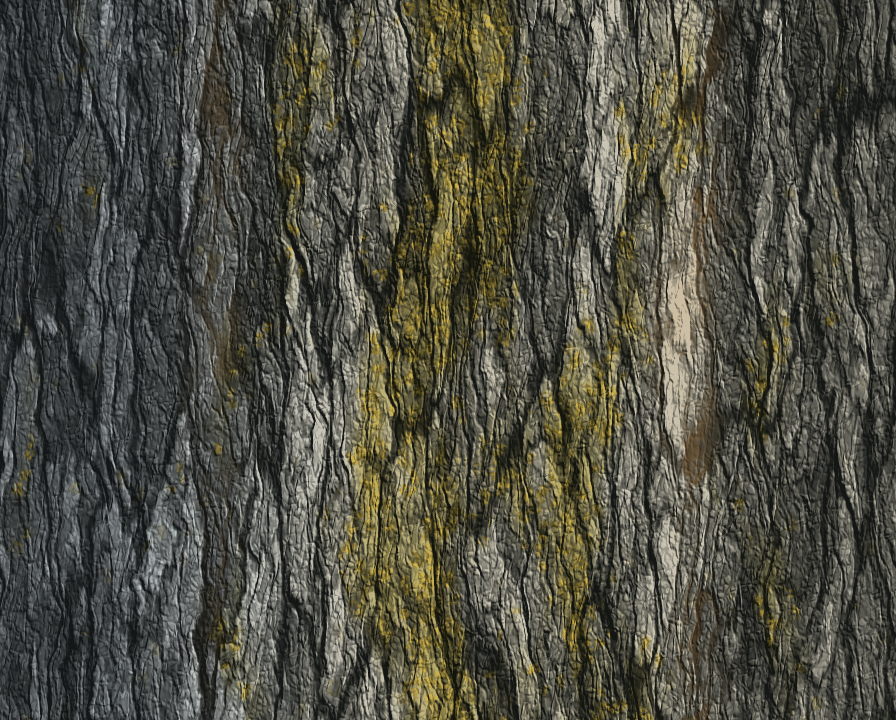
Give the GLSL for this texture, as a Shadertoy shader.

```glsl
// Draws rugged grey tree bark with deep cracks, tan inner wood and yellow lichen.

vec2 hash2(vec2 p) {
    vec3 q = fract(p.xyx * vec3(.1031, .1030, .0973));
    q += dot(q, q.yzx + 33.33);
    return fract((q.xx + q.yz) * q.zy);
}

// Cellular noise: nearest distance, gap to the second nearest, random cell value
vec3 cells(vec2 p) {
    vec2 base = floor(p);
    float near = 9., second = 9., id = 0.;
    for (int y = -1; y <= 1; y++)
    for (int x = -1; x <= 1; x++) {
        vec2 cell = base + vec2(x, y);
        vec2 jitter = hash2(cell + 50.);
        float d = length(cell + jitter - p);
        if (d < near) {
            second = near;
            near = d;
            id = fract(jitter.x * 7.3 + jitter.y * 5.1);
        } else second = min(second, d);
    }
    return vec3(near, second - near, id);
}

// Layered, rotated sines, roughly -1 to 1
float waves(vec2 p) {
    float sum = 0., amp = .55;
    for (int i = 0; i < 5; i++) {
        sum += amp * sin(p.x + 1.6 * sin(p.y + sum));
        p = mat2(1.6, 1.2, -1.2, 1.6) * p + vec2(1.3, 2.1);
        amp *= .55;
    }
    return sum;
}

// A raised cell with soft borders and its own height
float slab(vec3 c, float border) {
    return smoothstep(.0, border, c.y) * (.3 + .7 * c.z);
}

// x: surface height, y: gap to the nearest deep crack
vec2 bark(vec2 p) {
    vec2 q = p;
    q.x += .02 * waves(p * vec2(8., 5.)) + .007 * waves(p * vec2(55., 26.) + 4.);
    q.y += .05 * waves(p * vec2(40., 7.) + 9.);
    vec3 plate = cells(q * vec2(15., 2.2));
    float h = .36 * slab(plate, .16);
    h += .32 * slab(cells(q * vec2(34., 6.) + 13.), .25);
    h += .22 * slab(cells(q * vec2(75., 22.) + 31.), .35);
    vec2 grit = p + .005 * vec2(waves(p * 70.), waves(p * 60. + 5.));
    h += .16 * slab(cells(grit * vec2(150., 85.)), .6);
    h += .035 * waves(p * vec2(150., 90.));
    return vec2(h, plate.y);
}

void mainImage(out vec4 fragColor, in vec2 fragCoord) {
    vec2 p = fragCoord / iResolution.y;
    float across = fragCoord.x / iResolution.x;

    // Relief lit from the upper right, on a trunk that darkens at its sides
    vec2 surface = bark(p);
    float slope = surface.x - bark(p + vec2(.0018, .0022)).x;
    float trunk = .55 + .5 * smoothstep(.0, .42, across) - .32 * smoothstep(.72, 1., across);
    float patches = waves(p * vec2(9., 4.) + 2.);
    float tone = 1.15 * surface.x * surface.x + 1.5 * slope + .06 * patches + .07;
    float depth = .35 + .3 * smoothstep(-.5, .5, waves(p * vec2(12., 6.) + 20.));
    tone *= trunk * mix(1. - depth, 1., smoothstep(.0, .1, surface.y));

    // Inner wood bared along two wandering vertical strips
    float sway = .016 * waves(p * vec2(4., 9.));
    float strips = exp(-pow((across - .77 + sway) * 34., 2.))
                 + .6 * exp(-pow((across - .24 - sway) * 40., 2.));
    float low = 1. - smoothstep(.25, .5, surface.x);
    float wood = clamp(strips * (.15 + low + .4 * patches), 0., 1.);
    float splinter = strips * exp(-pow((p.y - .5) * 5., 2.));
    tone = clamp(tone + .14 * wood + .2 * splinter, 0., 1.);

    vec3 grey = mix(vec3(.075, .085, .08), vec3(.78, .77, .73), tone);
    grey *= mix(vec3(.95, 1., 1.08), vec3(1.01, 1., .96), smoothstep(.1, .45, across));
    vec3 tan_ = mix(vec3(.14, .11, .06), vec3(.85, .66, .42), tone);
    vec3 color = mix(grey, tan_, .8 * wood);

    // Lichen: an olive film with crusty yellow clumps, in streaks near the centre
    float band = exp(-pow((across - .52) * 5., 2.)) + .35 * exp(-pow((across - .84) * 14., 2.));
    float streak = waves(p * vec2(24., 6.) + 6.);
    float cover = smoothstep(.3, 1.05, band * .75 + .55 * streak);
    color = mix(color, color * vec3(.9, .84, .48), .8 * cover);
    vec2 crust = p + .005 * vec2(waves(p * 90.), waves(p * 80. + 3.));
    vec3 clump = cells(crust * vec2(62., 52.) + 7.);
    vec3 crumb = cells(crust * vec2(150., 135.) + 3.);
    float growth = smoothstep(-.08, .12, cover * .75 - clump.z) * smoothstep(.7, .35, clump.x);
    growth *= smoothstep(.8, .35, crumb.x) * smoothstep(.0, .08, surface.y);
    float glow = clamp(.12 + .7 * tone + .3 * crumb.z - .35 * crumb.x + slope, 0., 1.);
    vec3 lichen = mix(vec3(.13, .12, .045), vec3(.82, .7, .28), glow);
    color = mix(color, lichen, .85 * growth);

    fragColor = vec4(clamp(color, 0., 1.), 1.);
}
```
